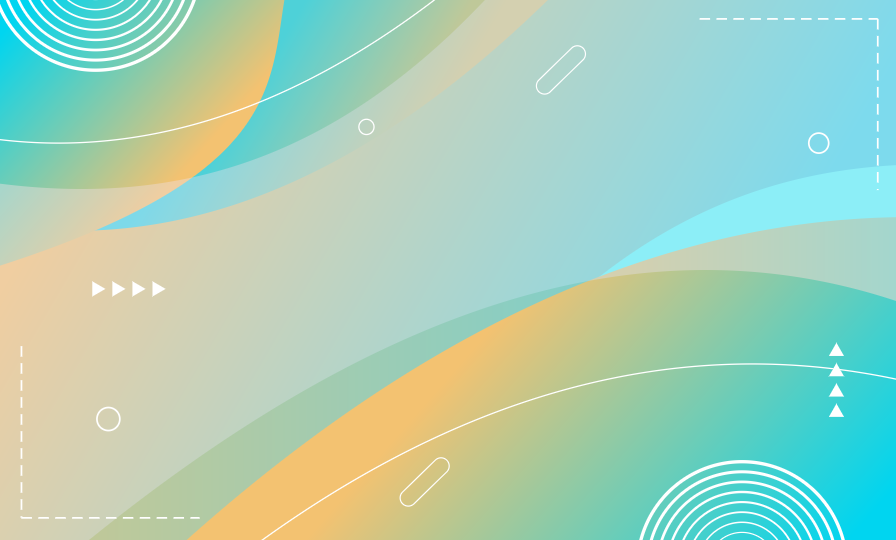
Write a Shadertoy shader that draws this background.

```glsl
const vec3 CYAN = vec3(0.0, 0.835, 0.94);
const vec3 ORANGE = vec3(0.953, 0.761, 0.443);
const vec3 PEACH = vec3(0.94, 0.806, 0.63);
const vec3 SKY = vec3(0.49, 0.855, 0.93);
const vec3 ICE = vec3(0.55, 0.933, 0.968);
const vec3 MOSS = vec3(0.75, 0.785, 0.6);
const vec3 TEAL = vec3(0.51, 0.81, 0.785);
const vec3 SAND = vec3(0.83, 0.815, 0.69);
const vec3 MIST = vec3(0.64, 0.84, 0.805);

// Linear gradient between two points
vec3 ramp(vec2 p, vec2 a, vec2 b, vec3 first, vec3 last) {
    vec2 axis = b - a;
    return mix(first, last, clamp(dot(p - a, axis) / dot(axis, axis), 0.0, 1.0));
}

// Approximate signed distance to a cubic curve, positive above it
float wave(vec2 p, float origin, vec4 k) {
    float d = p.x - origin;
    float height = k.x + d * (k.y + d * (k.z + d * k.w));
    float slope = k.y + d * (2.0 * k.z + 3.0 * d * k.w);
    return (p.y - height) / sqrt(1.0 + slope * slope);
}

// Coverage of a distance field, and of a stroke along its zero line
float cover(float d, float px) { return clamp(0.5 - d / px, 0.0, 1.0); }
float stroke(float d, float halfWidth, float px) { return cover(abs(d) - halfWidth, px); }

float ring(vec2 p, vec2 centre, float radius) { return length(p - centre) - radius; }

float capsule(vec2 p, vec2 a, vec2 b, float radius) {
    vec2 q = p - a, axis = b - a;
    return length(q - axis * clamp(dot(q, axis) / dot(axis, axis), 0.0, 1.0)) - radius;
}

// Dashed straight segment
float dashes(vec2 p, vec2 a, vec2 b, float px) {
    const float period = 0.0315, dash = 0.0195;
    vec2 q = p - a, dir = normalize(b - a);
    float along = dot(q, dir);
    float across = abs(q.x * dir.y - q.y * dir.x) - 0.0016;
    float cell = mod(along + 0.5 * (period - dash), period) - 0.5 * period;
    float ends = max(-along, along - length(b - a));
    return cover(max(max(abs(cell) - 0.5 * dash, across), ends), px);
}

// Four triangles pointing along dir, repeated by step
float arrows(vec2 p, vec2 base, vec2 dir, float step, float px) {
    float sum = 0.0;
    for (int i = 0; i < 4; i++) {
        vec2 q = p - base - dir * step * float(i);
        float along = dot(q, dir);
        float across = abs(q.x * dir.y - q.y * dir.x);
        float side = (across - 0.0141 + along * 0.575) * 0.867;
        sum = max(sum, cover(max(-along, side), px));
    }
    return sum;
}

// Concentric rings, thinner toward the centre
float ripples(vec2 p, vec2 centre, float px) {
    float sum = 0.0;
    for (int i = 0; i < 8; i++) {
        float n = float(i);
        float width = mix(0.0031, 0.0011, n / 7.0);
        sum = max(sum, stroke(ring(p, centre, 0.195 - 0.0187 * n), width, px));
    }
    return sum;
}

void mainImage(out vec4 fragColor, in vec2 fragCoord) {
    vec2 p = fragCoord / iResolution.xy * vec2(1.67, 1.0);
    float px = 1.0 / iResolution.y;
    vec3 col = ramp(p, vec2(0.0, 0.457), vec2(1.054, -0.163), PEACH, SKY);

    // Upper left bands and lobe
    float bandEdge = wave(p, 0.191, vec4(0.574, 0.055, 0.552, 0.0));
    float sweepEdge = wave(p, 0.152, vec4(0.65, 0.0, 0.46, 0.212));
    float lobeEdge = wave(vec2(1.0 - p.y, p.x), 0.0, vec4(0.53, -0.162, 0.451, -4.7));
    float sweep = cover(-sweepEdge, px);
    vec3 band = ramp(p, vec2(0.486, 1.0), vec2(0.828, 0.8), mix(SKY, TEAL, 0.1), SAND);
    vec3 upper = ramp(p, vec2(0.57, 1.0), vec2(0.802, 0.863), mix(CYAN, TEAL, 0.6), MOSS);
    vec3 paleLobe = ramp(p, vec2(0.289, 1.0), vec2(0.476, 0.835), MIST, PEACH);
    vec3 lobe = ramp(p, vec2(0.059, 1.0), vec2(0.376, 0.72), CYAN, ORANGE);
    col = mix(col, band, cover(-bandEdge, px));
    col = mix(col, upper, sweep);
    col = mix(col, mix(paleLobe, lobe, sweep), cover(lobeEdge, px));

    // Lower right hills
    float iceHill = cover(wave(p, 1.739, vec4(0.696, 0.0, -0.368, 0.275)), px);
    float farHill = cover(wave(p, 1.696, vec4(0.598, 0.0, -0.329, 0.0)), px);
    float nearHill = cover(wave(p, 1.315, vec4(0.5, 0.0, -0.437, -0.0508)), px);
    vec3 sand = ramp(p, vec2(1.174, 0.0), vec2(1.67, 0.0), SAND, MIST);
    vec3 moss = ramp(p, vec2(0.174, 0.0), vec2(1.087, 0.0), MOSS, TEAL);
    vec3 glow = ramp(p, vec2(0.87, 0.341), vec2(1.439, -0.161), ORANGE, CYAN);
    col = mix(col, ICE, iceHill);
    col = mix(col, sand, farHill);
    col = mix(col, mix(moss, glow, farHill), nearHill);

    // Thin curves and ripples
    float ink = stroke(wave(p, 0.109, vec4(0.735, 0.0, 0.54, 0.0)), 0.0012, px);
    ink = max(ink, stroke(wave(p, 1.402, vec4(0.326, 0.0, -0.391, 0.0)), 0.0012, px));
    ink = max(ink, ripples(p, vec2(0.178, 1.065), px));
    ink = max(ink, ripples(p, vec2(1.383, -0.05), px));

    // Outlined circles and capsules
    ink = max(ink, stroke(ring(p, vec2(0.683, 0.765), 0.0141), 0.0012, px));
    ink = max(ink, stroke(ring(p, vec2(1.526, 0.735), 0.0185), 0.0016, px));
    ink = max(ink, stroke(ring(p, vec2(0.202, 0.224), 0.0213), 0.0016, px));
    ink = max(ink, stroke(capsule(p, vec2(1.015, 0.841), vec2(1.076, 0.9), 0.0152), 0.0011, px));
    ink = max(ink, stroke(capsule(p, vec2(0.761, 0.078), vec2(0.822, 0.137), 0.0152), 0.0011, px));

    // Dashed corners and arrow rows
    ink = max(ink, dashes(p, vec2(1.304, 0.965), vec2(1.636, 0.965), px));
    ink = max(ink, dashes(p, vec2(1.636, 0.965), vec2(1.636, 0.648), px));
    ink = max(ink, dashes(p, vec2(0.04, 0.359), vec2(0.04, 0.041), px));
    ink = max(ink, dashes(p, vec2(0.04, 0.041), vec2(0.372, 0.041), px));
    ink = max(ink, arrows(p, vec2(0.172, 0.465), vec2(1.0, 0.0), 0.0374, px));
    ink = max(ink, arrows(p, vec2(1.559, 0.228), vec2(0.0, 1.0), 0.0376, px));

    fragColor = vec4(mix(col, vec3(1.0), ink), 1.0);
}
```
